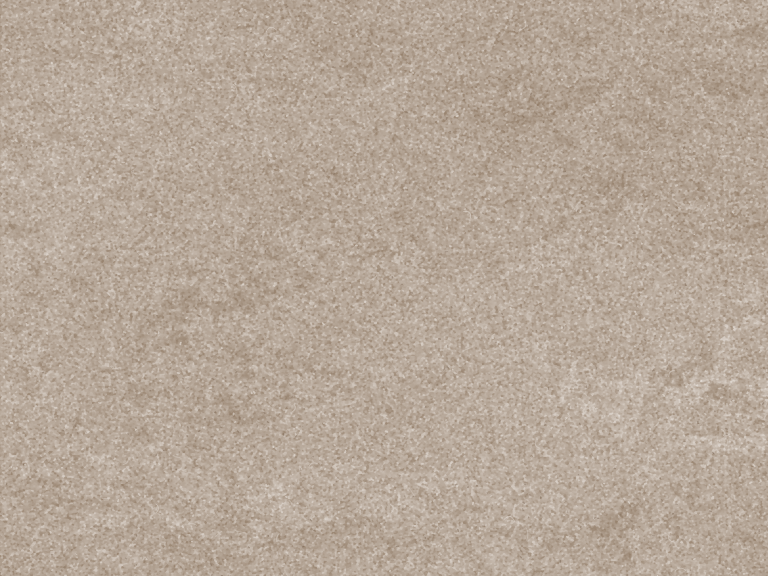
Reproduce this texture procedurally as a WebGL 1 fragment shader.

```glsl
precision highp float;
// Matte beige stone: fine sandy grain, faint wide clouds, brown stains, pale flecks and threads.
uniform vec2 u_resolution;

// Colours
const vec3 STONE = vec3(0.717, 0.658, 0.601);
const vec3 TONE_RANGE = vec3(0.135, 0.160, 0.185);  // dark to light span
const vec3 STAIN_TINT = vec3(0.53, 0.44, 0.35);
const vec3 FLECK_COLOR = vec3(0.87, 0.84, 0.81);
const vec3 PIT_COLOR = vec3(0.49, 0.41, 0.34);

// Sizes, in cells per canvas height
const vec2 CLOUD_SCALE = vec2(1.5, 2.9);
const vec2 PATCH_SCALE = vec2(2.8, 4.9);
const vec2 MOTTLE_SCALE = vec2(27.0, 46.0);
const vec2 GRAIN_SCALE = vec2(275.0, 300.0);
const vec2 SAND_SCALE = vec2(120.0, 145.0);
const float SPECK_SCALE = 84.0;
const float THREAD_SCALE = 36.0;
const float PIT_SCALE = 80.0;

// Strengths
const float CLOUD_GAIN = 0.11;
const float MOTTLE_GAIN = 0.06;
const float GRAIN_GAIN = 0.50;
const float SAND_GAIN = 0.10;
const float STAIN_GAIN = 0.27;
const float WEAR_GAIN = 0.26;
const float CELL_SHARPNESS = 4.5;

vec3 hash3(vec2 cell) {
  vec3 q = fract(cell.xyx * vec3(0.1031, 0.1030, 0.0973));
  q += dot(q, q.yzx + 33.33);
  return fract((q.xxy + q.yzz) * q.zyx);
}

// Smooth cellular noise: random cell tones blended by distance, -1 to 1
float cellTone(vec2 p) {
  vec2 home = floor(p);
  float sum = 0.0;
  float total = 0.0;
  for (int y = -1; y <= 1; y++) {
    for (int x = -1; x <= 1; x++) {
      vec2 cell = home + vec2(float(x), float(y));
      vec3 rnd = hash3(cell);
      vec2 d = cell + rnd.xy - p;
      float weight = exp(-CELL_SHARPNESS * dot(d, d));
      sum += weight * (rnd.z * 2.0 - 1.0);
      total += weight;
    }
  }
  return sum / total;
}

// Four octaves of cellular noise
float layeredTone(vec2 p) {
  float sum = 0.0;
  float gain = 1.0;
  for (int i = 0; i < 4; i++) {
    sum += gain * cellTone(p);
    p = mat2(0.96, 0.28, -0.28, 0.96) * p * 2.03 + 17.3;
    gain *= 0.6;
  }
  return sum;
}

// Scattered curved strokes; size holds half length and half width in cells
float flecks(vec2 p, float scale, float density, vec2 size, float bend) {
  float pixel = scale / u_resolution.y;
  p *= scale;
  vec2 home = floor(p);
  float cover = 0.0;
  for (int y = -1; y <= 1; y++) {
    for (int x = -1; x <= 1; x++) {
      vec2 cell = home + vec2(float(x), float(y));
      vec3 rnd = hash3(cell + 71.0);
      vec3 look = hash3(cell + 193.0);
      float angle = look.x * 6.2832;
      float c = cos(angle);
      float s = sin(angle);
      vec2 q = mat2(c, -s, s, c) * (p - cell - rnd.xy);
      q.y += bend * (look.y - 0.5) * q.x * q.x;
      q.x = max(abs(q.x) - size.x * look.z, 0.0);
      float stroke = 1.0 - smoothstep(size.y - 0.5 * pixel, size.y + 0.6 * pixel, length(q));
      cover = max(cover, stroke * step(rnd.z, density) * (0.25 + 0.75 * look.y));
    }
  }
  return cover;
}

void main() {
  vec2 p = gl_FragCoord.xy / u_resolution.y;

  // Broad tone and the places where stains and wear gather
  float cloud = layeredTone(p * CLOUD_SCALE + 5.7);
  float mottle = layeredTone(p * MOTTLE_SCALE + 41.0);
  float stainPatch = smoothstep(0.1, 1.1, layeredTone(p * PATCH_SCALE + 23.0));
  float wearPatch = smoothstep(0.2, 1.1, layeredTone(p * PATCH_SCALE + 88.0));
  float stain = (0.1 + 0.9 * stainPatch) * smoothstep(0.0, 0.9, mottle);
  float wear = wearPatch * smoothstep(-0.1, 0.8, -mottle);

  // Grain, with rare strong grains among many faint ones
  float grain = cellTone(p * GRAIN_SCALE);
  float tone = CLOUD_GAIN * cloud - MOTTLE_GAIN * mottle;
  tone += GRAIN_GAIN * grain * (0.55 + abs(grain));
  tone += SAND_GAIN * cellTone(p * SAND_SCALE + 9.0);
  tone += WEAR_GAIN * wear;
  vec3 color = STONE + TONE_RANGE * tone;
  color = mix(color, STAIN_TINT, STAIN_GAIN * stain);

  // Dark pits, pale specks and curled threads
  float pits = flecks(p + 3.1, PIT_SCALE, 0.09 + 0.20 * stainPatch, vec2(0.12, 0.09), 1.0);
  float specks = flecks(p, SPECK_SCALE, 0.13 + 0.12 * wearPatch, vec2(0.14, 0.12), 1.0);
  float threads = flecks(p + 7.7, THREAD_SCALE, 0.05 + 0.35 * wearPatch, vec2(0.34, 0.035), 5.0);
  color = mix(color, PIT_COLOR, 0.5 * pits);
  color = mix(color, FLECK_COLOR, max(0.75 * specks, 0.55 * threads));

  gl_FragColor = vec4(clamp(color, 0.0, 1.0), 1.0);
}
```
